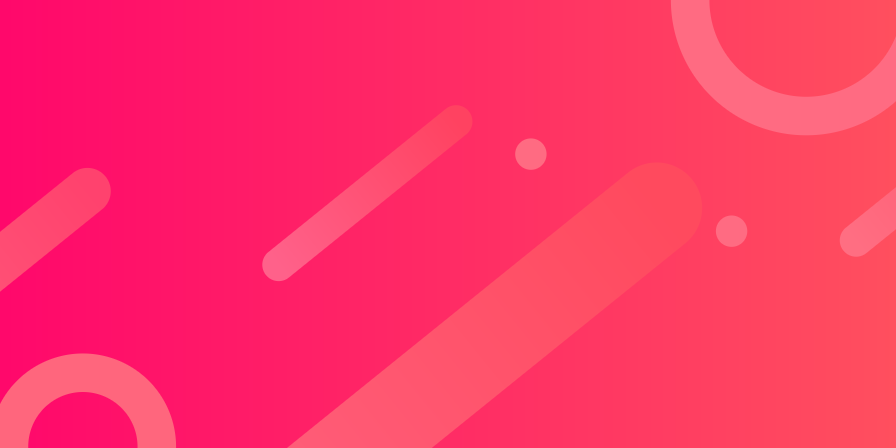
A Shadertoy shader for this background:

```glsl
// Lengths are in canvas heights
const vec3 BG_LEFT    = vec3(1.0, 0.03, 0.42);
const vec3 BG_RIGHT   = vec3(1.0, 0.31, 0.37);
const vec3 RING_PINK  = vec3(1.0, 0.42, 0.51);
const vec3 RING_ROSE  = vec3(1.0, 0.40, 0.49);
const vec3 DOT_PINK   = vec3(1.0, 0.42, 0.51);
const vec3 BAR_LIGHT  = vec3(1.0, 0.38, 0.54);
const vec3 BAR_CORAL  = vec3(1.0, 0.26, 0.38);
const vec3 WIDE_LIGHT = vec3(1.0, 0.37, 0.48);
const vec3 WIDE_CORAL = vec3(1.0, 0.29, 0.37);
const vec3 SIDE_LIGHT = vec3(1.0, 0.33, 0.47);
const vec3 SIDE_DEEP  = vec3(1.0, 0.26, 0.43);
const vec3 EDGE_LIGHT = vec3(1.0, 0.43, 0.51);
const vec3 EDGE_CORAL = vec3(1.0, 0.36, 0.45);

const vec2 BAR_DIR = vec2(0.778, 0.628);
const float DOT_RADIUS = 0.035;
const float SLIM_RADIUS = 0.0365;
const float RING_HALF_WIDTH = 0.043;

// Antialiased coverage of a signed distance
float coverage(float dist) {
    return clamp(0.5 - dist * iResolution.y, 0.0, 1.0);
}

void drawDot(inout vec3 color, vec2 p, vec2 center) {
    float dist = length(p - center) - DOT_RADIUS;
    color = mix(color, DOT_PINK, coverage(dist));
}

void drawRing(inout vec3 color, vec2 p, vec2 center, float radius, vec3 tint) {
    float dist = abs(length(p - center) - radius) - RING_HALF_WIDTH;
    color = mix(color, tint, coverage(dist));
}

// Slanted capsule, shaded from its foot to its head
void drawBar(inout vec3 color, vec2 p, vec2 foot, float span, float radius,
             vec3 footColor, vec3 headColor) {
    vec2 q = p - foot;
    float along = clamp(dot(q, BAR_DIR), 0.0, span);
    float dist = length(q - along * BAR_DIR) - radius;
    color = mix(color, mix(footColor, headColor, along / span), coverage(dist));
}

void mainImage(out vec4 fragColor, in vec2 fragCoord) {
    vec2 p = fragCoord / iResolution.y;
    vec3 color = mix(BG_LEFT, BG_RIGHT, fragCoord.x / iResolution.x);

    // Slanted bars
    drawBar(color, p, vec2(0.610, -0.155), 1.10, 0.1015, WIDE_LIGHT, WIDE_CORAL);
    drawBar(color, p, vec2(0.622, 0.409), 0.509, SLIM_RADIUS, BAR_LIGHT, BAR_CORAL);
    drawBar(color, p, vec2(-0.116, 0.322), 0.40, 0.052, SIDE_LIGHT, SIDE_DEEP);
    drawBar(color, p, vec2(1.911, 0.4635), 0.30, SLIM_RADIUS, EDGE_LIGHT, EDGE_CORAL);

    // Rings cut off by the canvas edges
    drawRing(color, p, vec2(1.7995, 1.0), 0.259, RING_PINK);
    drawRing(color, p, vec2(0.185, 0.003), 0.165, RING_ROSE);

    // Dots
    drawDot(color, p, vec2(1.185, 0.656));
    drawDot(color, p, vec2(1.633, 0.484));

    fragColor = vec4(color, 1.0);
}
```
